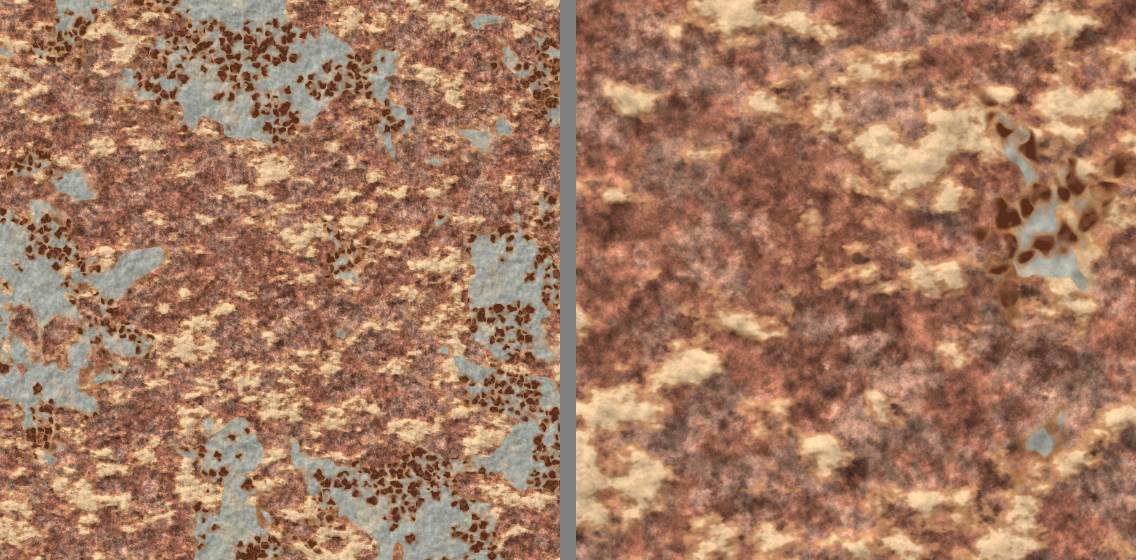
Left, the full canvas; right, a detail of the centre.
Reproduce this texture procedurally as a three.js fragment shader.

```glsl
// Weathered grey paint peeling off rusted metal, with cream flakes and dark corrosion pits.
varying vec2 vUv;

const vec3 PAINT_GREY = vec3(0.63, 0.635, 0.60);
const vec3 RUST_RED = vec3(0.58, 0.375, 0.295);
const vec3 RUST_MAUVE = vec3(0.63, 0.475, 0.40);
const vec3 RUST_DARK = vec3(0.43, 0.27, 0.21);
const vec3 FLAKE_TAN = vec3(0.74, 0.53, 0.37);
const vec3 FLAKE_CREAM = vec3(0.86, 0.73, 0.57);
const vec3 HALO_ORANGE = vec3(0.64, 0.42, 0.25);
const vec3 PIT_BROWN = vec3(0.34, 0.18, 0.11);

const float PAINT_LEVEL = 0.615;

float hash(vec2 p) {
  return fract(sin(dot(p, vec2(127.1, 311.7))) * 43758.5453);
}

float noise(vec2 p) {
  vec2 cell = floor(p);
  vec2 f = fract(p);
  vec2 w = f * f * (3.0 - 2.0 * f);
  float low = mix(hash(cell), hash(cell + vec2(1.0, 0.0)), w.x);
  float high = mix(hash(cell + vec2(0.0, 1.0)), hash(cell + vec2(1.0, 1.0)), w.x);
  return mix(low, high, w.y);
}

// Five rotated octaves, normalised to 0..1.
float fbm(vec2 p, float gain) {
  float sum = 0.0;
  float total = 0.0;
  float amplitude = 1.0;
  for (int i = 0; i < 5; i++) {
    sum += amplitude * noise(p);
    total += amplitude;
    amplitude *= gain;
    p = mat2(1.6, 1.2, -1.2, 1.6) * p + 17.3;
  }
  return sum / total;
}

// Paint thickness: broad patches, denser along the top and the left edge.
float paintCover(vec2 p) {
  vec2 warp = vec2(noise(p * 9.0 + 4.0), noise(p * 9.0 + 31.0)) - 0.5;
  float top = smoothstep(0.62, 0.88, p.y + 0.12 * (p.x - 0.5));
  float left = 1.0 - smoothstep(0.02, 0.3, p.x);
  return fbm(p * vec2(5.2, 5.8) + warp * 0.5 + 8.0, 0.6) + 0.13 * top + 0.07 * left;
}

// Height of the lifted flakes, slightly wider than tall.
float flakeHeight(vec2 p) {
  return fbm(p * vec2(27.0, 38.0) + 51.0, 0.6) + 0.1 * (noise(p * 6.0 + 70.0) - 0.5);
}

// Signed distance, in cells, to the nearest pit of a clustered scatter.
float pitDistance(vec2 p) {
  vec2 home = floor(p);
  float nearest = 2.0;
  for (int y = -1; y <= 1; y++) {
    for (int x = -1; x <= 1; x++) {
      vec2 cell = home + vec2(float(x), float(y));
      float density = smoothstep(0.32, 0.8, noise(cell * 0.23 + 12.0));
      vec2 centre = cell + 0.15 + 0.7 * vec2(hash(cell + 3.1), hash(cell + 7.7));
      float radius = mix(0.2, 0.5, hash(cell + 19.4));
      float d = length(p - centre) - radius;
      nearest = min(nearest, hash(cell + 41.2) < density ? d : 2.0);
    }
  }
  return nearest;
}

// Granular rust with pale specks and dark hollows.
vec3 rustColour(vec2 p, float grain, float speck) {
  float patches = fbm(p * 32.0 + 90.0, 0.75);
  vec3 colour = mix(RUST_RED, RUST_MAUVE, smoothstep(0.42, 0.6, patches));
  colour = mix(colour, RUST_DARK, 0.8 * smoothstep(0.56, 0.7, fbm(p * 48.0 + 23.0, 0.65)));
  return colour * (1.0 + 0.9 * (grain - 0.5) + 0.3 * (speck - 0.5));
}

// Tan flakes with cream cores, shaded on their lower side.
vec3 addFlakes(vec3 base, vec2 p, float grain) {
  float height = flakeHeight(p);
  float relief = height - flakeHeight(p + vec2(-0.003, 0.005));
  vec3 colour = mix(base, FLAKE_TAN, 0.9 * smoothstep(0.52, 0.59, height));
  colour = mix(colour, FLAKE_CREAM, smoothstep(0.585, 0.67, height));
  return colour * (1.0 + 0.5 * (grain - 0.5) + clamp(relief * 1.1, -0.2, 0.12));
}

vec3 paintColour(vec2 p, float grain, float speck) {
  float stain = smoothstep(0.54, 0.72, fbm(p * 24.0 + 63.0, 0.6));
  float relief = fbm(p * 42.0, 0.6) - fbm(p * 42.0 + vec2(-0.15, 0.2), 0.6);
  vec3 colour = mix(PAINT_GREY, FLAKE_CREAM, 0.35 * stain);
  return colour * (1.0 + 0.35 * (grain - 0.5) + 0.1 * (speck - 0.5) + 0.7 * relief);
}

void main() {
  vec2 p = vUv;
  float grain = fbm(p * 95.0 + 5.0, 0.75);
  float speck = noise(p * 240.0);
  float cover = paintCover(p);

  vec3 colour = addFlakes(rustColour(p, grain, speck), p, grain);

  // Cream and tan rim where the paint breaks away.
  float rim = smoothstep(PAINT_LEVEL - 0.04, PAINT_LEVEL - 0.005, cover);
  vec3 rimColour = mix(HALO_ORANGE, FLAKE_CREAM, smoothstep(0.35, 0.65, noise(p * 60.0)));
  colour = mix(colour, rimColour * (0.7 + 0.6 * grain), 0.6 * rim);

  float paint = smoothstep(PAINT_LEVEL - 0.006, PAINT_LEVEL + 0.008, cover);
  colour = mix(colour, paintColour(p, grain, speck), paint);

  // Pits eat through the paint, each ringed by an orange stain.
  vec2 wobble = vec2(noise(p * 130.0), noise(p * 130.0 + 40.0)) - 0.5;
  float pit = pitDistance(p * 62.0 + wobble * 0.6);
  float nearPaint = smoothstep(PAINT_LEVEL - 0.05, PAINT_LEVEL - 0.01, cover);
  float halo = 1.0 - smoothstep(0.0, 0.38, pit);
  colour = mix(colour, HALO_ORANGE * (0.6 + 0.8 * grain), 0.75 * halo * nearPaint);
  vec3 pitColour = mix(PIT_BROWN, RUST_RED, 0.5 * smoothstep(0.5, 0.8, speck));
  colour = mix(colour, pitColour, nearPaint * (1.0 - smoothstep(-0.1, 0.1, pit)));

  gl_FragColor = vec4(clamp(colour, 0.0, 1.0), 1.0);
}
```
